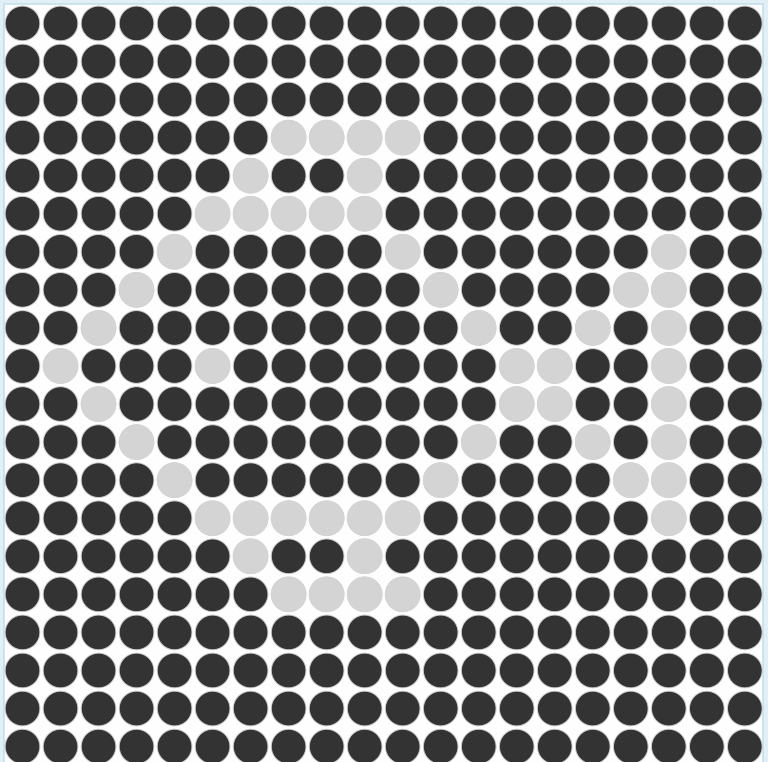
A Shadertoy shader for this pattern:

```glsl
// A square board of dark round dots on white, with a fish outlined in pale dots.
// The board is one repeated disc; the outline is the set of grid cells that
// lie on a few straight or diagonal strokes, counted from the top left.

const vec3 PAPER = vec3(0.995);
const vec3 DARK  = vec3(0.20);
const vec3 PALE  = vec3(0.83);
const vec3 RIM   = vec3(0.79);
const vec3 FRAME = vec3(0.88, 0.94, 0.965);
const vec3 FRAME_LINE = vec3(0.76, 0.86, 0.90);

// All lengths are fractions of the canvas width
const float DOTS = 20.0;
const vec2  FIRST_DOT = vec2(0.0293, 0.0305);
const vec2  PITCH = vec2(0.04950, 0.04956);
const float DOT_RADIUS  = 0.0219;
const float RIM_RADIUS = 0.0232;

// Coverage of a shape from its signed distance
float fill(float dist, float pixel) {
    return 1.0 - smoothstep(-0.6 * pixel, 0.6 * pixel, dist);
}

// 1 when a grid cell lies on the stroke from a to b
float stroke(vec2 cell, vec2 a, vec2 b) {
    vec2 ab = b - a;
    float t = clamp(dot(cell - a, ab) / dot(ab, ab), 0.0, 1.0);
    return step(distance(cell, a + t * ab), 0.1);
}

// 1 when a grid cell belongs to the fish
float fishCell(vec2 c) {
    float on = step(distance(c, vec2(5, 9)), 0.1);           // eye
    on = max(on, stroke(c, vec2(1, 9),  vec2(7, 3)));        // head
    on = max(on, stroke(c, vec2(1, 9),  vec2(7, 15)));
    on = max(on, stroke(c, vec2(5, 5),  vec2(9, 5)));        // back and belly
    on = max(on, stroke(c, vec2(5, 13), vec2(10, 13)));
    on = max(on, stroke(c, vec2(7, 3),  vec2(10, 3)));       // fins
    on = max(on, stroke(c, vec2(9, 3),  vec2(9, 5)));
    on = max(on, stroke(c, vec2(7, 15), vec2(10, 15)));
    on = max(on, stroke(c, vec2(9, 5),  vec2(17, 13)));      // body into tail
    on = max(on, stroke(c, vec2(8, 15), vec2(17, 6)));
    return max(on, stroke(c, vec2(17, 6), vec2(17, 13)));    // tail edge
}

// Signed distance outside the board, which is open at the bottom
float boardEdge(vec2 p) {
    return max(max(0.0052 - p.x, p.x - 0.9935), 0.0052 - p.y);
}

void mainImage(out vec4 fragColor, in vec2 fragCoord) {
    float pixel = 1.0 / iResolution.x;
    vec2 p = vec2(fragCoord.x, iResolution.y - fragCoord.y) * pixel;

    // Paper with a thin tinted frame
    float edge = boardEdge(p);
    vec3 color = mix(FRAME, PAPER, fill(edge, pixel));
    color = mix(color, FRAME_LINE, fill(abs(edge) - 0.0009, pixel));

    // Nearest dot of the grid
    vec2 cell = clamp(round((p - FIRST_DOT) / PITCH), 0.0, DOTS - 1.0);
    float r = distance(p, FIRST_DOT + cell * PITCH);
    float fish = fishCell(cell);

    // Soft rim below, dark or pale disc above
    color = mix(color, mix(RIM, PALE, fish), fill(r - RIM_RADIUS, pixel));
    float radius = mix(DOT_RADIUS, RIM_RADIUS, fish);
    color = mix(color, mix(DARK, PALE, fish), fill(r - radius, pixel));

    fragColor = vec4(color, 1.0);
}
```
